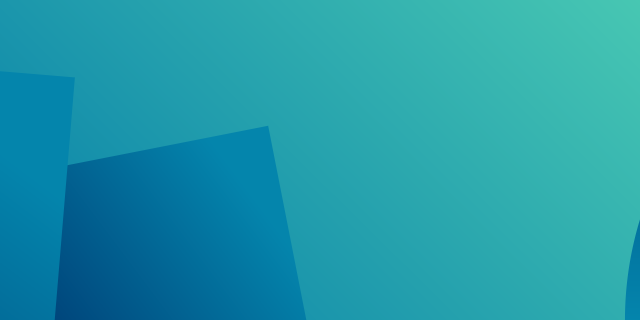
Reproduce this background procedurally as a Shadertoy shader.

```glsl
// Flat geometric backdrop: a diagonal teal gradient behind two tilted blue
// blocks and the rim of a large disc at the lower right. Each shape is a
// distance function filled with a linear ramp. Lengths are in canvas heights.

#define TEAL_DARK  vec3(0.080, 0.560, 0.670)
#define TEAL_LIGHT vec3(0.280, 0.780, 0.700)
#define BLUE_DEEP  vec3(0.000, 0.280, 0.490)
#define BLUE       vec3(0.015, 0.520, 0.675)
#define LEFT_CORNER  vec2(0.234, 0.758)
#define LEFT_TILT    -0.083
#define FRONT_CORNER vec2(0.838, 0.607)
#define FRONT_TILT   0.194
#define DISC_CENTER  vec2(3.029, 0.0)
#define DISC_RADIUS  1.076

// Distance to a block that extends left and down from its top right corner
float blockDistance(vec2 p, vec2 corner, float tilt) {
    float c = cos(tilt), s = sin(tilt);
    vec2 q = p - corner;
    q = vec2(c * q.x + s * q.y, c * q.y - s * q.x);
    return min(max(q.x, q.y), 0.0) + length(max(q, 0.0));
}

// Position along a direction, rescaled to 0..1 between start and end
float ramp(vec2 p, vec2 direction, float start, float end) {
    return clamp((dot(p, direction) - start) / (end - start), 0.0, 1.0);
}

// Antialiased coverage, one pixel wide
float coverage(float dist) {
    return clamp(0.5 - dist * iResolution.y, 0.0, 1.0);
}

void mainImage(out vec4 fragColor, in vec2 fragCoord) {
    // Keep the 2:1 layout on any canvas shape
    vec2 p = fragCoord / iResolution.xy * vec2(2.0, 1.0);

    // Backdrop, brightening toward the top right
    vec3 color = mix(TEAL_DARK, TEAL_LIGHT, ramp(p, vec2(0.70, 0.71), 0.50, 2.11));

    // Disc rim, darker toward its top
    vec3 discColor = mix(BLUE_DEEP, BLUE, ramp(p, vec2(0.0, -1.0), -1.06, 0.0));
    color = mix(color, discColor, coverage(length(p - DISC_CENTER) - DISC_RADIUS));

    // Middle block, deepest at the lower left
    vec3 frontColor = mix(BLUE_DEEP, BLUE, ramp(p, vec2(0.8, 0.6), 0.156, 0.86));
    color = mix(color, frontColor, coverage(blockDistance(p, FRONT_CORNER, FRONT_TILT)));

    // Left block, overlapping the middle one
    vec3 leftColor = mix(BLUE_DEEP, BLUE, ramp(p, vec2(0.6, 0.8), -0.68, 0.414));
    color = mix(color, leftColor, coverage(blockDistance(p, LEFT_CORNER, LEFT_TILT)));

    fragColor = vec4(color, 1.0);
}
```
